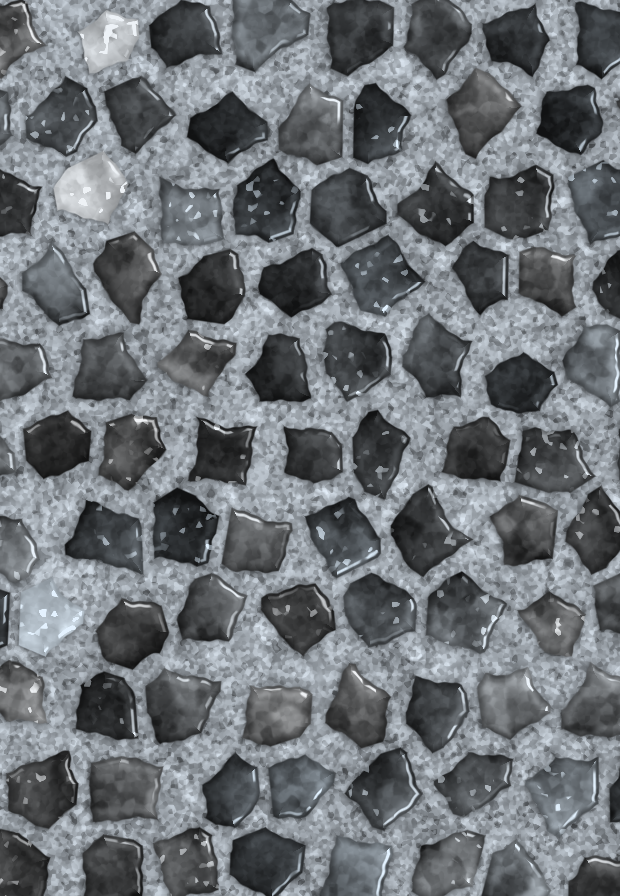
Reproduce this texture procedurally as a WebGL 1 fragment shader.

```glsl
precision highp float;
// Dark glassy stone chips with bright edge glints, set in speckled grey mortar.

uniform vec2 u_resolution;

const float TAU = 6.2831853;

vec2 hash2(vec2 p) {
  vec3 q = fract(p.xyx * vec3(0.1031, 0.1030, 0.0973));
  q += dot(q, q.yzx + 33.33);
  return fract((q.xx + q.yz) * q.zy);
}

// Smooth cellular noise: random cell values blended by distance, 0..1
float grain(vec2 p) {
  vec2 cell = floor(p);
  float sum = 0.0, total = 0.0;
  for (int j = -1; j <= 1; j++) {
    for (int i = -1; i <= 1; i++) {
      vec2 c = cell + vec2(float(i), float(j));
      vec2 d = c + hash2(c) - p;
      float w = exp(-9.0 * dot(d, d));
      sum += w * hash2(c + 71.0).x;
      total += w;
    }
  }
  return sum / total;
}

// Jittered centre of a chip; alternate rows are shifted
vec2 chipCentre(vec2 cell) {
  vec2 jitter = (hash2(cell + 13.0) - 0.5) * vec2(0.34, 0.32);
  return cell + 0.5 + jitter + vec2(0.45 * mod(cell.y, 2.0), 0.0);
}

// Irregular polygon with bowed sides: x = distance, yz = facing of nearest side
vec3 chipShape(vec2 q, vec2 id) {
  vec2 seed = hash2(id + 5.0);
  float sides = seed.x < 0.68 ? 4.0 : 5.0;
  q += 0.014 * sin(q.yx * 15.0 + seed * 40.0) + 0.006 * sin(q.yx * 37.0 + seed.yx * 60.0);
  vec3 shape = vec3(-9.0, 0.0, 1.0);
  for (int i = 0; i < 5; i++) {
    if (float(i) >= sides) break;
    vec2 h = hash2(id * 3.0 + float(i) * 17.3);
    float a = TAU * (seed.y + (float(i) + 0.5 * (h.x - 0.5)) / sides);
    vec2 n = vec2(cos(a), sin(a));
    float along = dot(q, vec2(-n.y, n.x));
    float bow = mix(-0.25, 0.6, h.y) * along * along;
    float d = dot(q, n) - mix(0.28, 0.44, fract(h.x * 7.0 + h.y)) - bow;
    if (d > shape.x) shape = vec3(d, n);
  }
  return shape;
}

vec3 mortarColour(vec2 p) {
  float fine = grain(p * 21.0);
  float coarse = grain(p * 9.0 + 40.0);
  float tone = 0.645 + 0.25 * (fine - 0.5) + 0.15 * (coarse - 0.5);
  tone += 0.07 * (grain(p * 1.7) - 0.5);
  tone -= 0.16 * smoothstep(0.72, 0.95, grain(p * 15.0 + 90.0));
  tone += 0.09 * smoothstep(0.75, 0.9, grain(p * 5.0 + 20.0));
  return tone * vec3(0.955, 1.0, 1.045);
}

vec3 chipColour(vec2 p, vec2 q, vec2 id, vec3 shape) {
  vec2 h = hash2(id + 151.0), k = hash2(id + 211.0);
  float pale = step(0.95, h.y);
  float tone = mix(0.17 + 0.27 * pow(h.x, 1.5), 0.72, pale);

  // Cloudy body with a sloping sheen
  float cloud = 0.6 * grain(p * 3.2 + id) + 0.4 * grain(p * 9.0 + id * 2.0);
  float slope = dot(q, vec2(cos(k.x * TAU), sin(k.x * TAU)));
  tone *= 1.0 + (1.0 - 0.6 * pale) * (1.0 * (cloud - 0.48) + 0.7 * slope);
  tone += 0.05 * (grain(p * 20.0 + 7.0) - 0.5);

  // Dark bevel, then broken glints on the sides that face the light
  tone *= mix(0.66 + 0.26 * pale, 1.0, smoothstep(0.0, -0.11, shape.x));
  float lightAngle = 0.25 + 1.7 * (k.y - 0.5);
  float facing = dot(shape.yz, vec2(cos(lightAngle), sin(lightAngle)));
  float lit = smoothstep(0.3, 0.85, facing);
  float broken = smoothstep(0.32, 0.68, grain(p * 6.0 + 33.0));
  float line = smoothstep(0.028, 0.004, abs(shape.x + 0.05));
  float sheen = smoothstep(0.1, 0.0, abs(shape.x + 0.07));
  tone += lit * (0.5 * line * broken + 0.1 * sheen);
  tone += 0.38 * smoothstep(0.87, 0.97, grain(p * 13.0 + 60.0)) * step(0.45, k.x);
  vec3 tint = mix(vec3(0.93, 1.0, 1.06), vec3(0.99, 1.0, 1.01), k.y);
  return clamp(tone, 0.07, 0.95) * tint;
}

void main() {
  vec2 p = gl_FragCoord.xy / u_resolution.y * 10.7 + vec2(3.3, 6.2);
  float pixel = 10.7 / u_resolution.y;

  // Find the nearest chip
  vec2 home = floor(p), id = home, toChip = vec2(9.0);
  for (int j = -2; j <= 2; j++) {
    for (int i = -2; i <= 2; i++) {
      vec2 c = home + vec2(float(i), float(j));
      vec2 d = chipCentre(c) - p;
      if (dot(d, d) < dot(toChip, toChip)) { toChip = d; id = c; }
    }
  }

  // Trim its outline so a mortar joint always separates neighbours
  vec3 shape = chipShape(-toChip, id);
  for (int j = -2; j <= 2; j++) {
    for (int i = -2; i <= 2; i++) {
      vec2 other = chipCentre(id + vec2(float(i), float(j))) - p;
      vec2 apart = other - toChip;
      if (dot(apart, apart) > 0.0001) {
        vec2 n = normalize(apart);
        float d = 0.065 - dot(0.5 * (toChip + other), n);
        if (d > shape.x) shape = vec3(d, n);
      }
    }
  }

  // Mortar with a soft contact shadow, chips on top
  float shade = 0.24 - 0.12 * dot(shape.yz, vec2(0.8, 0.6));
  vec3 colour = mortarColour(p) * (1.0 - shade * exp(-26.0 * max(shape.x, 0.0)));
  float cover = smoothstep(pixel, -pixel, shape.x);
  colour = mix(colour, chipColour(p, -toChip, id, shape), cover);
  gl_FragColor = vec4(colour, 1.0);
}
```
